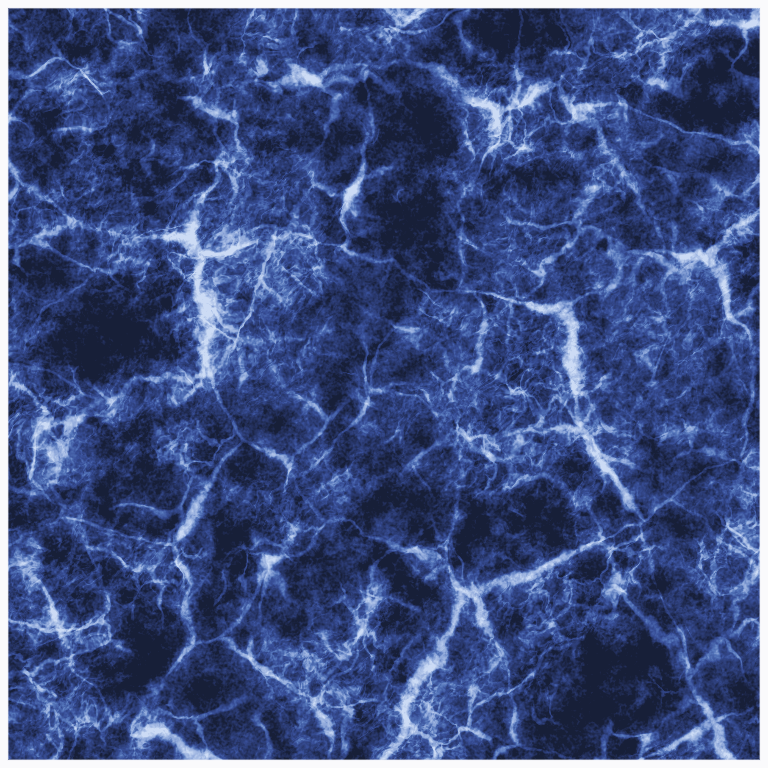
Reproduce this texture procedurally as a Shadertoy shader.

```glsl
const vec3 INK   = vec3(0.09, 0.12, 0.22);
const vec3 NAVY  = vec3(0.16, 0.22, 0.43);
const vec3 COBALT = vec3(0.22, 0.31, 0.60);
const vec3 AZURE = vec3(0.33, 0.46, 0.73);
const vec3 PALE  = vec3(0.55, 0.65, 0.85);
const vec3 MILK  = vec3(0.80, 0.86, 0.96);
const vec3 FRAME = vec3(0.98, 0.98, 0.99);
const float FRAME_WIDTH = 0.0108;

vec2 hash2(vec2 p) {
    vec3 q = fract(p.xyx * vec3(0.1031, 0.1030, 0.0973));
    q += dot(q, q.yzx + 33.33);
    return fract((q.xx + q.yz) * q.zy);
}

float cornerSlope(vec2 cell, vec2 offset) {
    return dot(hash2(cell) * 2.0 - 1.0, offset);
}

float gradientNoise(vec2 p) {
    vec2 i = floor(p), f = p - i;
    vec2 u = f * f * f * (f * (f * 6.0 - 15.0) + 10.0);
    vec2 e = vec2(1.0, 0.0);
    float low = mix(cornerSlope(i, f), cornerSlope(i + e, f - e), u.x);
    float high = mix(cornerSlope(i + e.yx, f - e.yx), cornerSlope(i + 1.0, f - 1.0), u.x);
    return mix(low, high, u.y);
}

float fbm(vec2 p, int octaves, float gain) {
    float sum = 0.0, amplitude = 1.0;
    for (int i = 0; i < octaves; i++) {
        sum += amplitude * gradientNoise(p);
        p = mat2(1.6, 1.2, -1.2, 1.6) * p + 17.3;
        amplitude *= gain;
    }
    return sum;
}

vec2 warp(vec2 p, float scale, float amount) {
    return p + amount * vec2(fbm(p * scale + 31.7, 4, 0.55), fbm(p * scale + 83.1, 4, 0.55));
}

// x: distance to the nearest cell border, y: random value of the cell
vec2 cracks(vec2 p) {
    vec2 base = floor(p), f = p - base;
    vec2 nearCell = vec2(0.0), nearPoint = vec2(0.0);
    float nearest = 9.0;
    for (int y = -1; y <= 1; y++)
    for (int x = -1; x <= 1; x++) {
        vec2 cell = vec2(x, y);
        vec2 r = cell + hash2(base + cell) - f;
        float d = dot(r, r);
        if (d < nearest) { nearest = d; nearCell = cell; nearPoint = r; }
    }
    float border = 9.0;
    for (int y = -2; y <= 2; y++)
    for (int x = -2; x <= 2; x++) {
        vec2 cell = nearCell + vec2(x, y);
        vec2 r = cell + hash2(base + cell) - f;
        vec2 across = r - nearPoint;
        if (dot(across, across) > 1e-4)
            border = min(border, dot(0.5 * (r + nearPoint), normalize(across)));
    }
    return vec2(border, hash2(base + nearCell + 5.7).x);
}

// Thin winding lines along the zero crossings of noise
float threads(vec2 p, float width) {
    return 1.0 - smoothstep(0.0, width, abs(fbm(p, 4, 0.6)));
}

float line(float d, float width) {
    return 1.0 - smoothstep(0.2 * width, width, d);
}

vec3 ramp(float tone) {
    float t = tone * 4.0;
    vec3 c = mix(INK, NAVY, clamp(t, 0.0, 1.0));
    c = mix(c, COBALT, clamp(t - 1.0, 0.0, 1.0));
    c = mix(c, AZURE, clamp(t - 2.0, 0.0, 1.0));
    c = mix(c, PALE, clamp(t - 3.0, 0.0, 1.0));
    return mix(c, MILK, clamp((t - 4.0) / 2.2, 0.0, 1.0));
}

float marble(vec2 p) {
    vec2 q = warp(warp(p, 4.0, 0.06), 22.0, 0.011);
    vec2 diagonal = mat2(0.707, -0.707, 0.707, 0.707) * warp(p, 12.0, 0.02);
    float cloud = fbm(p * 5.0 + 11.0, 4, 0.55);
    float mottle = fbm(warp(p, 30.0, 0.008) * 24.0 + 3.0, 5, 0.72);
    float wispy = smoothstep(-0.25, 0.4, cloud + 0.3 * mottle);

    // Broad veins, swelling and fading along their length
    vec2 broad = cracks(q * 5.2 + 2.6);
    float swell = smoothstep(-0.25, 0.4, fbm(p * 6.0 + 47.0, 3, 0.5));
    float core = line(broad.x, mix(0.02, 0.065, swell * swell));
    float halo = exp(-broad.x * 11.0);

    // Hairline cracks in two sizes, broken up by noise
    vec2 hair = cracks(warp(q, 14.0, 0.02) * 10.0 + 9.2);
    vec2 fine = cracks(warp(q, 25.0, 0.018) * 21.0 + 4.4);
    float hairFade = smoothstep(-0.22, 0.3, fbm(p * 8.0 + 71.0, 3, 0.55));
    float fineFade = smoothstep(-0.1, 0.4, fbm(p * 10.0 + 29.0, 3, 0.6) + 0.4 * cloud);

    // Short diagonal wisps
    float wisps = threads(diagonal * vec2(13.0, 20.0) + 21.0, 0.15);
    float fineWisps = threads(diagonal * vec2(32.0, 46.0) + 55.0, 0.19);

    float tone = 0.10 + 0.30 * cloud + 0.36 * mottle;
    tone += 0.22 * (broad.y - 0.5) * smoothstep(0.0, 0.15, broad.x);
    tone += halo * (0.12 + 0.36 * swell) * (1.0 + 0.9 * mottle);
    tone += core * (0.22 + 0.38 * swell);
    tone += (0.42 * line(hair.x, 0.055) + 0.20 * exp(-hair.x * 10.0)) * hairFade;
    tone += (0.34 * line(fine.x, 0.09) + 0.12 * exp(-fine.x * 7.0)) * fineFade;
    tone += wisps * (0.03 + 0.28 * wispy) + fineWisps * (0.04 + 0.20 * wispy);
    return tone;
}

void mainImage(out vec4 fragColor, in vec2 fragCoord) {
    vec2 uv = fragCoord / iResolution.xy;
    float grain = gradientNoise(uv * 277.0) + 0.6 * gradientNoise(uv * 163.0 + 40.0);
    vec3 color = ramp(marble(uv) + 0.22 * grain);

    // Plain light frame
    vec2 inset = min(uv, 1.0 - uv);
    float pixel = 1.0 / iResolution.y;
    float inside = smoothstep(-pixel, pixel, min(inset.x, inset.y) - FRAME_WIDTH);
    fragColor = vec4(mix(FRAME, color, inside), 1.0);
}
```
